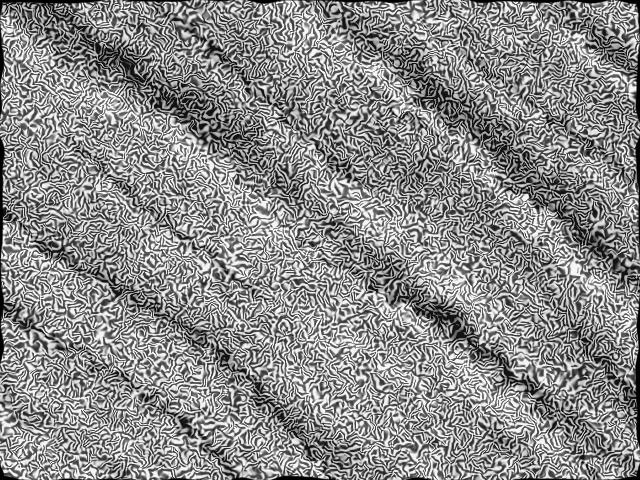
Reproduce this texture procedurally as a WebGL 1 fragment shader.

```glsl
precision highp float;

uniform vec2 u_resolution;

// Lengths are in canvas heights, frequencies in cells or cycles per height
const float STROKE_CELLS = 84.0;
const float STROKE_FREQ_MIN = 70.0;
const float STROKE_FREQ_MAX = 160.0;
const float STROKE_FALLOFF = 3.5;
const float STROKE_CONTRAST = 0.45;
const float COARSE_PATCH = 0.22;
const float COARSE_SCALE = 0.55;
const float SWIRL_FREQ = 90.0;
const float SWIRL_SIZE = 0.009;
const float SCATTER_FREQ = 48.0;
const float SCATTER_SIZE = 0.03;
const float CLUMP_FREQ = 46.0;
const float CLUMP_DEPTH = 0.14;

const float BAND_ANGLE = 0.672;
const float BAND_CENTRE = 0.836;
const float BAND_PERIOD = 0.345;
const float BAND_WOBBLE = 0.08;
const float BAND_DARKNESS = 0.2;
const float RIM_LIGHT = 0.1;
const float STREAK_DEPTH = 0.34;
const float VEIN_CENTRE = 0.96;
const float VEIN_PERIOD = 0.163;
const float VEIN_WOBBLE = 0.09;
const float VEIN_WIDTH = 0.008;
const float VEIN_DARKNESS = 0.28;

const float BASE_TONE = 0.58;
const float BLACK_LEVEL = 0.07;
const float WHITE_LEVEL = 0.96;
const float BORDER_FREQ = 22.0;
const float BORDER_DEPTH = 0.014;
const float TAU = 6.2832;

float hash(vec2 cell) {
  return fract(sin(dot(cell, vec2(127.1, 311.7))) * 43758.5);
}

float noise(vec2 p) {
  vec2 cell = floor(p);
  vec2 f = fract(p);
  f = f * f * (3.0 - 2.0 * f);
  float low = mix(hash(cell), hash(cell + vec2(1.0, 0.0)), f.x);
  float high = mix(hash(cell + vec2(0.0, 1.0)), hash(cell + 1.0), f.x);
  return mix(low, high, f.y);
}

float bump(float x, float width) {
  return exp(-x * x / (width * width));
}

// Random displacement, to bend strokes or to roughen band edges
vec2 jitter(vec2 p, float freq, float size) {
  vec2 q = p * freq;
  return size * (vec2(noise(q), noise(q + 37.3)) - 0.5);
}

// Short strokes: one randomly turned wave packet per cell, evenly spread in -1..1
float strokes(vec2 p) {
  vec2 q = p * STROKE_CELLS;
  vec2 home = floor(q);
  float sum = 0.0;
  float power = 0.0;
  for (int j = -1; j <= 1; j++) {
    for (int i = -1; i <= 1; i++) {
      vec2 cell = home + vec2(float(i), float(j));
      vec2 d = q - cell - vec2(hash(cell + 0.37), hash(cell + 5.71));
      float angle = TAU * hash(cell + 9.13);
      float freq = mix(STROKE_FREQ_MIN, STROKE_FREQ_MAX, hash(cell + 2.59));
      float fine = smoothstep(0.1, 0.35, noise(cell * COARSE_PATCH));
      freq *= mix(COARSE_SCALE, 1.0, fine);
      float along = dot(d, vec2(cos(angle), sin(angle))) / STROKE_CELLS;
      float weight = exp(-STROKE_FALLOFF * dot(d, d));
      sum += weight * cos(TAU * (freq * along + hash(cell + 7.83)));
      power += weight * weight;
    }
  }
  float wave = sum / sqrt(power + 0.0001);
  return 1.13 * wave / sqrt(1.0 + 1.27 * wave * wave);
}

// Streaks at three scales, drawn out along the bands
float streaks(vec2 flow) {
  float sum = 0.0;
  float weight = 0.5;
  vec2 freq = vec2(1.8, 13.0);
  for (int i = 0; i < 3; i++) {
    sum += weight * (noise(flow * freq + 5.3) - 0.5);
    weight *= 0.85;
    freq *= 2.0;
  }
  return sum;
}

// Thin wandering dark lines that fade in and out along the bands
float veins(vec2 flow) {
  float wander = VEIN_WOBBLE * (noise(flow * vec2(2.2, 3.0) + 2.6) - 0.5);
  float phase = fract((flow.y + wander - VEIN_CENTRE) / VEIN_PERIOD + 0.5) - 0.5;
  float line = bump(phase * VEIN_PERIOD, VEIN_WIDTH);
  return line * smoothstep(0.3, 0.6, noise(flow * vec2(2.0, 6.0) + 19.1));
}

// Slanted dark bands, each with a light rim on its lower side
float bandTone(vec2 p) {
  float c = cos(BAND_ANGLE);
  float s = sin(BAND_ANGLE);
  vec2 flow = vec2(c * p.x - s * p.y, s * p.x + c * p.y);
  float wobble = BAND_WOBBLE * (noise(flow * vec2(2.4, 5.0) + 8.2) - 0.5);
  float phase = fract((flow.y + wobble - BAND_CENTRE) / BAND_PERIOD + 0.5) - 0.5;
  float strength = mix(0.3, 1.0, smoothstep(0.4, 0.8, flow.y));

  float tone = BASE_TONE;
  tone -= strength * BAND_DARKNESS * bump(phase, 0.1);
  tone += strength * RIM_LIGHT * bump(phase + 0.18, 0.06);
  tone += STREAK_DEPTH * mix(0.5, 1.0, strength) * streaks(flow);
  return tone - VEIN_DARKNESS * veins(flow);
}

// Ragged black rim: 0 outside the ragged outline, 1 inside
float borderMask(vec2 p, float aspect) {
  vec2 gap = min(p, vec2(aspect, 1.0) - p);
  float depth = BORDER_DEPTH * (noise(p * BORDER_FREQ + 3.9) - 0.3);
  float pixel = 1.0 / u_resolution.y;
  return smoothstep(-pixel, pixel, min(gap.x, gap.y) - depth);
}

void main() {
  vec2 p = gl_FragCoord.xy / u_resolution.y;
  vec2 bent = p + jitter(p, SWIRL_FREQ, SWIRL_SIZE);
  float tone = bandTone(bent + jitter(p, SCATTER_FREQ, SCATTER_SIZE));
  tone += STROKE_CONTRAST * strokes(bent);
  tone += CLUMP_DEPTH * (noise(p * CLUMP_FREQ + 13.4) - 0.5);
  tone = clamp(tone, BLACK_LEVEL, WHITE_LEVEL);
  float inside = borderMask(p, u_resolution.x / u_resolution.y);
  gl_FragColor = vec4(vec3(tone * inside), 1.0);
}
```
